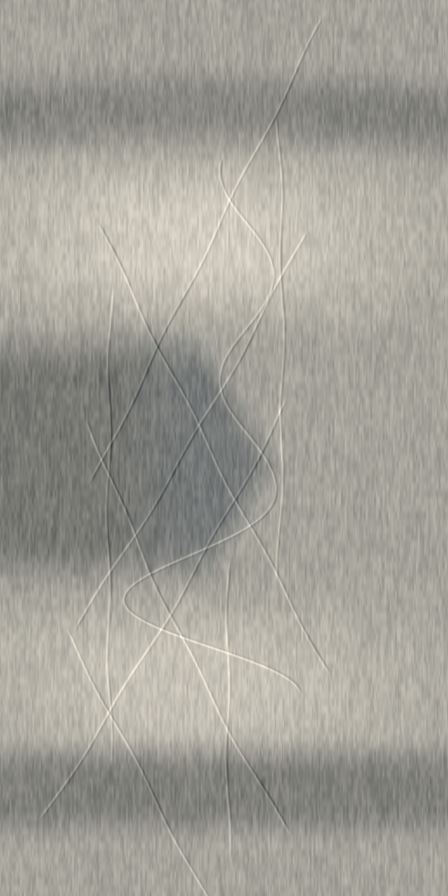
A WebGL 1 fragment shader for this texture:

```glsl
precision highp float;
// Brushed metal sheet with vertical grain, soft bands of reflected light
// and shade, and a few long hairline scratches. Tone is summed from smooth
// bands, stretched value noise and signed distances to curves x = f(y).
uniform vec2 u_resolution;

const vec3 SHADE = vec3(0.49, 0.49, 0.47);
const vec3 LIGHT = vec3(0.82, 0.80, 0.75);
const vec3 COOL_TINT = vec3(-0.012, 0.0, 0.016);
const float BASE_TONE = 0.48;          // 0 is SHADE, 1 is LIGHT
const float GLOW = 0.52;
const float GRAIN = 0.42;
const vec2 GRAIN_SCALE = vec2(215.0, 26.0);
const float SCRATCH_WIDTH = 0.0026;
const float SCRATCH_LIGHT = 0.50;
const float SCRATCH_DARK = 0.48;

float hash(vec2 p) {
  vec3 q = fract(vec3(p.xyx) * 0.1031);
  q += dot(q, q.yzx + 33.33);
  return fract((q.x + q.y) * q.z);
}

float noise(vec2 p) {
  vec2 cell = floor(p), f = fract(p);
  f = f * f * (3.0 - 2.0 * f);
  float low = mix(hash(cell), hash(cell + vec2(1.0, 0.0)), f.x);
  float high = mix(hash(cell + vec2(0.0, 1.0)), hash(cell + 1.0), f.x);
  return mix(low, high, f.y);
}

// Soft-edged interval from low to high
float band(float y, float low, float high, float soft) {
  return smoothstep(low - soft, low + soft, y)
       * (1.0 - smoothstep(high - soft, high + soft, y));
}

// Dark wedge reflected from the left, pointed towards the right
float wedge(vec2 p) {
  float edge = 0.59 - 0.55 * abs(p.y - 0.96);
  return band(p.y, 0.735, 1.225, 0.07)
       * (1.0 - smoothstep(edge - 0.05, edge + 0.06, p.x));
}

float sheen(vec2 p) {
  float across = (p.x - 0.43) / 0.45;
  float glow = exp(-across * across);
  float tone = BASE_TONE + GLOW * glow
    * (band(p.y, 1.32, 1.615, 0.10) + 0.75 * band(p.y, 0.33, 0.62, 0.10));
  float bow = 0.09 * (p.x - 0.45) * (p.x - 0.45);
  float upper = band(p.y + bow, 1.695, 1.825, 0.055);
  float lower = band(p.y, 0.155, 0.315, 0.05);
  tone = mix(tone, 0.02, upper * (1.0 - 0.25 * glow));
  tone = mix(tone, 0.03, lower);
  return mix(tone, -0.06, wedge(p));
}

// Streaks of two lengths, plus sparse dark flecks
float grain(vec2 p) {
  float longStreak = noise(p * GRAIN_SCALE) - 0.5;
  float shortStreak = noise(p * GRAIN_SCALE * vec2(1.2, 2.4) + 71.0) - 0.5;
  float fleck = smoothstep(0.80, 0.97, noise(p * GRAIN_SCALE * 0.9 + 137.0));
  float cloud = noise(p * vec2(22.0, 7.0)) - 0.5;
  return 0.6 * longStreak + 0.6 * shortStreak - 0.25 * fleck + 0.12 * cloud;
}

// Bright burr with a dark groove along one side
float scratchTone(float d, float along, float seed) {
  float w = max(SCRATCH_WIDTH, 0.6 / u_resolution.x);
  float burr = exp(-d * d / (w * w));
  float e = d - 1.5 * w;
  float groove = exp(-e * e / (w * w));
  float wear = noise(vec2(along * 9.0, seed * 17.0));
  return SCRATCH_LIGHT * burr * (0.35 + 0.65 * wear)
       - SCRATCH_DARK * groove * (1.0 - 0.75 * wear);
}

// Three rows of falling, upright and rising hairlines
float hairlines(vec2 p) {
  float tone = 0.0;
  for (int i = 0; i < 9; i++) {
    float id = float(i);
    float row = floor(id / 3.0);
    float lean = mod(id, 3.0) - 1.0;
    float chance = hash(vec2(id, 5.0));
    float upright = 1.0 - abs(lean);
    vec2 centre = vec2(0.48 - 0.06 * row, 1.22 + 0.22 * lean - 0.40 * row);
    centre.x += 0.06 * (chance - 0.5) + 0.15 * upright * cos(3.14159 * row);
    float t = p.y - centre.y;
    float slope = lean * (0.48 + 0.12 * chance);
    float bend = 0.25 * (hash(vec2(id, 9.0)) - 0.5);
    float x = centre.x + slope * t + bend * t * t + 0.004 * sin(t * 19.0 + id);
    float rate = slope + 2.0 * bend * t + 0.076 * cos(t * 19.0 + id);
    float reach = 0.30 + 0.24 * hash(vec2(id, 2.0));
    float fade = 1.0 - smoothstep(reach - 0.03, reach, abs(t));
    tone += fade * scratchTone((p.x - x) / sqrt(1.0 + rate * rate), p.y, id);
  }
  return tone;
}

// Winding scratch whose swing grows towards the bottom
float windingPath(float y) {
  float fall = 1.0 - smoothstep(0.52, 1.0, y);
  return 0.55 - 0.11 * fall + (0.06 + 0.17 * fall) * cos((1.385 - y) * 13.4);
}

float windingScratch(vec2 p) {
  float h = 0.002;
  float rate = (windingPath(p.y + h) - windingPath(p.y - h)) / (2.0 * h);
  float d = (p.x - windingPath(p.y)) / sqrt(1.0 + rate * rate);
  return band(p.y, 0.455, 1.64, 0.008) * scratchTone(d, p.y, 21.0);
}

void main() {
  vec2 p = gl_FragCoord.xy / u_resolution.x;
  float tone = sheen(p) + GRAIN * grain(p) + hairlines(p) + windingScratch(p);
  vec3 color = mix(SHADE, LIGHT, tone);
  color += COOL_TINT * wedge(p) * smoothstep(0.2, 0.45, p.x);
  gl_FragColor = vec4(clamp(color, 0.0, 1.0), 1.0);
}
```
